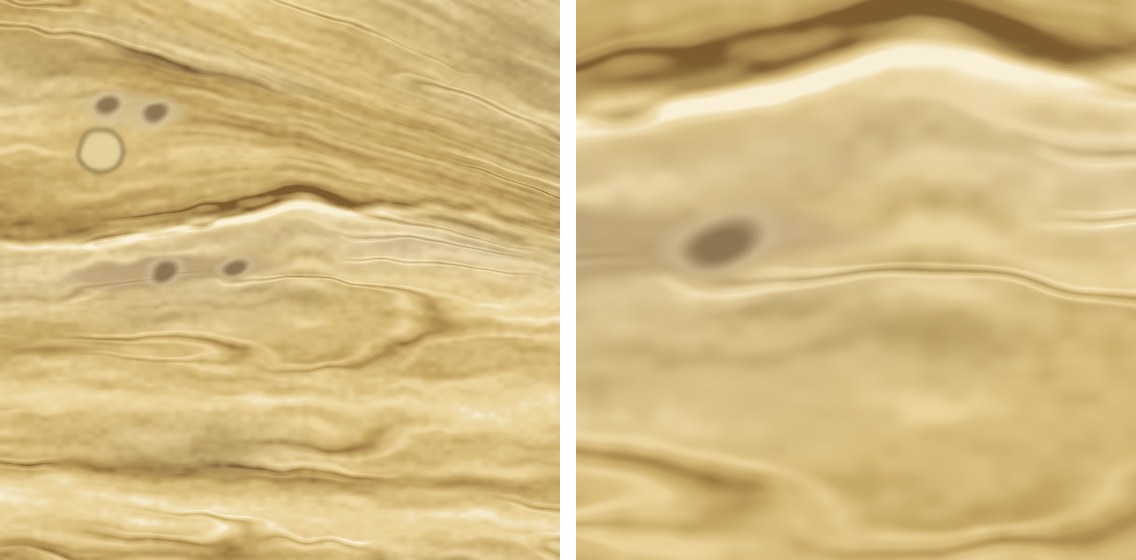
Left, the full canvas; right, a detail of the centre.
A three.js fragment shader for this texture:

```glsl
// Stained fibrous tissue: long wavy golden strands under a slanting upper bundle,
// split by a pale torn seam, with a few grey cells. Noise is stretched along a
// bent fibre coordinate, embossed, and mapped through a colour ramp.
varying vec2 vUv;

float hash(vec2 p) {
  vec3 q = fract(vec3(p.xyx) * 0.1031);
  q += dot(q, q.yzx + 33.33);
  return fract((q.x + q.y) * q.z);
}

float noise(vec2 p) {
  vec2 i = floor(p), f = fract(p);
  f = f * f * (3.0 - 2.0 * f);
  return mix(mix(hash(i), hash(i + vec2(1.0, 0.0)), f.x),
             mix(hash(i + vec2(0.0, 1.0)), hash(i + 1.0), f.x), f.y);
}

// Noise centred on zero, summed over finer and finer strands.
float strands(vec2 p) {
  float sum = 0.0, weight = 0.5;
  for (int i = 0; i < 4; i++) {
    sum += weight * (noise(p) - 0.5);
    p = p * vec2(2.1, 1.9) + 17.3;
    weight *= 0.62;
  }
  return sum;
}

// Soft stripe: one at the centre, fading over the given width.
float band(float y, float centre, float width) {
  float d = (y - centre) / width;
  return exp(-d * d);
}

// Signed measure of a sheared ellipse: negative inside, in units of its radius.
float blob(vec2 p, vec2 centre, vec2 radii, float slope) {
  vec2 d = p - centre;
  d.y -= slope * d.x;
  return length(d / radii) - 1.0;
}

float fill(float d, float soft) {
  return 1.0 - smoothstep(-soft, soft, d);
}

float seamHeight(float x) {
  return 0.55 + 0.065 * smoothstep(0.0, 0.55, x) + 0.022 * band(x, 0.54, 0.06)
       - 0.035 * smoothstep(0.78, 1.0, x);
}

// Height across the fibres: follows the seam, fans out above, sags below.
float fibreHeight(vec2 p) {
  float fan = smoothstep(-0.12, 0.18, p.y - 0.95 + 0.36 * p.x);
  float sag = 1.0 - smoothstep(0.15, 0.4, p.y);
  float nearSeam = smoothstep(0.35, 0.58, p.y);
  return p.y + 0.38 * p.x * fan + 0.05 * p.x * sag
       - (seamHeight(p.x) - 0.6) * nearSeam * (1.0 - fan);
}

// Broad light and dark layers, from the bottom up.
float layers(vec2 p, float v) {
  float left = 1.0 - smoothstep(0.3, 0.7, p.x);
  float tone = -0.34 * band(v, 0.032, 0.016) * (0.4 + 0.6 * left);
  tone += 0.17 * band(v, 0.115, 0.035) - 0.30 * band(v, 0.18, 0.017);
  tone += 0.13 * band(v, 0.28, 0.035) - 0.13 * band(v, 0.385, 0.045);
  tone += 0.10 * band(v, 0.54, 0.06) - 0.26 * band(v, 0.635, 0.025);
  tone -= 0.12 * band(v, 0.69, 0.05) * left;
  tone -= 0.22 * band(p.y, 0.955 - 0.33 * p.x, 0.075);
  return tone;
}

vec3 ramp(float t) {
  vec3 c = mix(vec3(0.50, 0.36, 0.18), vec3(0.69, 0.56, 0.32), smoothstep(0.0, 0.27, t));
  c = mix(c, vec3(0.77, 0.65, 0.39), smoothstep(0.24, 0.44, t));
  c = mix(c, vec3(0.85, 0.74, 0.49), smoothstep(0.40, 0.62, t));
  c = mix(c, vec3(0.92, 0.83, 0.61), smoothstep(0.58, 0.82, t));
  return mix(c, vec3(0.97, 0.94, 0.84), smoothstep(0.80, 1.08, t));
}

// Paints a dark nucleus inside a faint pale halo.
vec3 nucleus(vec3 color, vec2 p, vec2 centre, float radius) {
  float d = blob(p, centre, vec2(1.15, 0.9) * radius, 0.2);
  color = mix(color, vec3(0.84, 0.77, 0.62), 0.5 * fill(d - 0.7, 0.5));
  return mix(color, vec3(0.50, 0.40, 0.27), 0.8 * fill(d, 0.45));
}

void main() {
  vec2 p = vUv;
  float wobble = 0.022 * (noise(p * vec2(6.0, 11.0)) - 0.5)
               + 0.013 * (noise(p * vec2(22.0, 30.0) + 5.0) - 0.5);
  float v = fibreHeight(p) + wobble;
  vec2 q = vec2(p.x, v);

  // Strands, embossed relief, creases and fine grain
  float tone = 0.60 + layers(p, v) + 0.62 * strands(q * vec2(3.0, 20.0));
  vec2 reliefScale = vec2(11.0, 52.0);
  tone += 0.26 * (noise(q * reliefScale) - noise((q + vec2(0.004, 0.009)) * reliefScale));
  float patchy = smoothstep(0.42, 0.7, noise(q * vec2(4.0, 13.0) + 31.0));
  float crease = abs(noise(q * vec2(3.5, 24.0) + 9.0) - 0.5);
  tone -= 0.24 * patchy * (1.0 - smoothstep(0.0, 0.07, crease));
  tone += 0.20 * patchy * band(crease, 0.13, 0.04);
  tone += 0.11 * (noise(p * vec2(75.0, 100.0)) - 0.5);

  // Torn seam: white edge, dark shadow above it
  float h = p.y - seamHeight(p.x) - 1.2 * wobble;
  tone += 0.42 * band(h, 0.0, 0.009) * (0.5 + 0.5 * noise(vec2(p.x * 14.0, 2.0)));
  tone -= 0.22 * band(h, 0.018, 0.008);
  vec3 color = ramp(tone);

  // Greyer tissue below the seam and in the upper right corner
  float grey = 0.65 * band(h, -0.055, 0.055) + 0.5 * smoothstep(1.45, 1.85, p.x + p.y);
  grey += 0.35 * smoothstep(0.5, 0.8, noise(q * vec2(2.5, 9.0) + 60.0));
  color = mix(color, vec3(dot(color, vec3(0.4, 0.5, 0.1))) * vec3(1.06, 0.99, 0.84), 0.62 * min(grey, 1.0));

  // Long cell, twin cell and round vacuole
  vec2 w = p + vec2(0.0, wobble);
  color = mix(color, vec3(0.69, 0.59, 0.43), 0.6 * fill(blob(w, vec2(0.31, 0.518), vec2(0.19, 0.026), 0.1), 0.25));
  color = mix(color, vec3(0.82, 0.75, 0.57), 0.6 * fill(blob(w, vec2(0.235, 0.803), vec2(0.10, 0.033), -0.05), 0.25));
  float vacuole = blob(w, vec2(0.18, 0.735), vec2(0.036, 0.032), 0.0);
  color = mix(color, vec3(0.91, 0.84, 0.64), 0.75 * fill(vacuole, 0.2));
  color *= 1.0 - 0.2 * band(vacuole, 0.1, 0.15);
  for (int i = 0; i < 2; i++) {
    float k = float(i);
    color = nucleus(color, w, vec2(0.295 + 0.125 * k, 0.515 + 0.014 * k), 0.018);
    color = nucleus(color, w, vec2(0.192 + 0.086 * k, 0.806 - 0.008 * k), 0.018);
  }
  gl_FragColor = vec4(color, 1.0);
}
```
